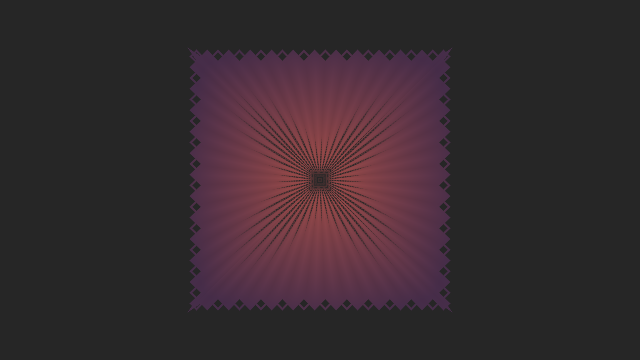
A WebGL 1 fragment shader for this background:

```glsl
precision highp float;
// A square rosette of nested zigzag rings, glowing red to purple on charcoal.

uniform vec2 u_resolution;

#define HALF_SIZE 0.366      // half side of the rosette, in canvas heights
#define TOOTH_PERIOD 0.163   // tooth spacing, in half sides
#define TOOTH_PHASE 0.25
#define TOOTH_DEPTH 0.085
#define RING_COUNT 48.0
#define AXIS_REACH 0.36      // how far the dark rays extend along the axes
#define DIAGONAL_REACH 0.70  // and along the diagonals
#define OUTLINE_WIDTH 0.011

const vec3 CHARCOAL = vec3(0.149);
const vec3 EMBER = vec3(0.565, 0.275, 0.275);
const vec3 PURPLE = vec3(0.275, 0.175, 0.285);

// 1 where d is negative, with an edge one pixel wide
float inside(float d, float pixel) {
    return 1.0 - smoothstep(-0.5 * pixel, 0.5 * pixel, d);
}

// 0 at a tooth peak, 1 in the valley between two teeth
float toothWave(float u) {
    return 2.0 * abs(fract(u / TOOTH_PERIOD + TOOTH_PHASE + 0.5) - 0.5);
}

// Toothed border, hollow diamonds and corner spikes
float silhouette(float level, float along, float pixel) {
    float wave = toothWave(along);
    float teeth = inside(level - 0.99 + TOOTH_DEPTH * wave, pixel * 1.4);
    float roof = 0.98 - TOOTH_DEPTH * (1.0 - wave);
    float outline = inside(abs(level - roof) - OUTLINE_WIDTH, pixel * 1.4);
    float offDiagonal = level - abs(along);
    float spike = inside(offDiagonal - 0.5 * (1.005 - level), pixel)
                * inside(level - 1.005, pixel);
    float cornerCut = smoothstep(0.0, 0.03, offDiagonal);
    return max(max(teeth, outline * cornerCut), spike);
}

// Dark gaps between the rings, tapering outward into rays
float rayShade(float level, float slope) {
    float wave = toothWave(slope);
    float reach = mix(AXIS_REACH, DIAGONAL_REACH, smoothstep(0.1, 0.75, abs(slope)));
    float ray = smoothstep(0.0, 0.45, wave - level / reach + 0.04);
    float zigzagLevel = level / (1.0 - TOOTH_DEPTH * wave);
    float ring = 0.5 + 0.5 * cos(6.28318 * RING_COUNT * zigzagLevel);
    float core = 1.0 - smoothstep(0.02, 0.13, level);
    float gaps = ray * (0.4 + 0.55 * ring);
    return max(gaps, core * (0.75 + 0.25 * ring));
}

void main() {
    float pixel = 1.0 / (u_resolution.y * HALF_SIZE);
    vec2 p = (gl_FragCoord.xy - 0.5 * u_resolution) * pixel;

    // Square polar coordinates: ring level and place along the side
    vec2 a = abs(p);
    float level = max(a.x, a.y);
    float along = a.x > a.y ? -p.y : p.x;
    float slope = along / max(level, 0.001);

    // Glow, with soft blades fanning out from the centre
    float radius = mix(level, length(p), 0.5);
    vec3 color = mix(EMBER, PURPLE, clamp((radius - 0.2) / 0.85, 0.0, 1.0));
    float blade = toothWave(slope) - 0.5;
    color *= 1.0 - 0.07 * blade * (1.0 - smoothstep(0.75, 1.0, level));

    color = mix(color, CHARCOAL, rayShade(level, slope));
    color = mix(CHARCOAL, color, silhouette(level, along, pixel));
    gl_FragColor = vec4(color, 1.0);
}
```
